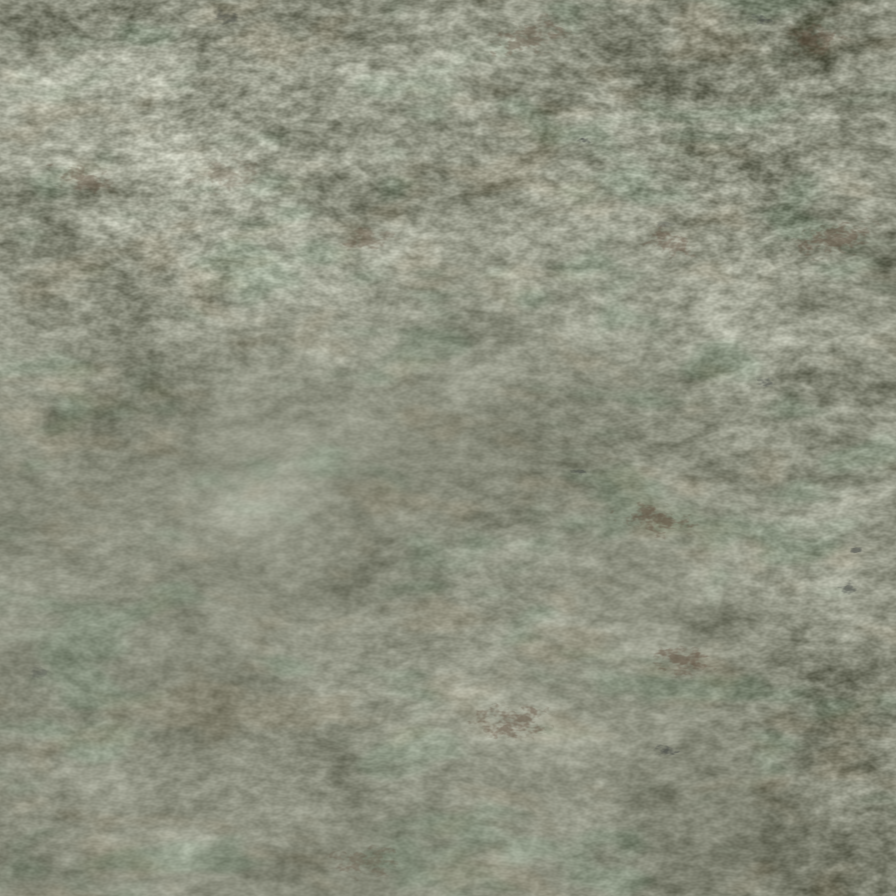
Give the GLSL for this texture, as a WebGL 1 fragment shader.

```glsl
precision highp float;

uniform vec2 u_resolution;

const vec3 STONE = vec3(0.566, 0.575, 0.513);
const vec3 MOSS_TINT = vec3(-0.022, 0.006, -0.004);
const vec3 EARTH_TINT = vec3(0.012, -0.003, -0.012);
const vec3 RUST = vec3(0.36, 0.28, 0.22);
const vec3 SOOT = vec3(0.27, 0.28, 0.27);

float hash(vec2 p) {
  vec3 q = fract(vec3(p.xyx) * 0.1031);
  q += dot(q, q.yzx + 33.33);
  return fract((q.x + q.y) * q.z);
}

vec2 gradient(vec2 cell) {
  float angle = 6.2832 * hash(cell);
  return vec2(cos(angle), sin(angle));
}

float gradientNoise(vec2 p) {
  vec2 i = floor(p);
  vec2 f = p - i;
  vec2 w = f * f * f * (f * (f * 6.0 - 15.0) + 10.0);
  vec2 e = vec2(1.0, 0.0);
  float a = dot(gradient(i), f);
  float b = dot(gradient(i + e.xy), f - e.xy);
  float c = dot(gradient(i + e.yx), f - e.yx);
  float d = dot(gradient(i + e.xx), f - e.xx);
  return mix(mix(a, b, w.x), mix(c, d, w.x), w.y);
}

float fbm(vec2 p, float gain) {
  mat2 turn = mat2(0.995, 0.1, -0.1, 0.995);
  float sum = 0.0;
  float amplitude = 1.0;
  for (int k = 0; k < 3; k++) {
    sum += amplitude * gradientNoise(p);
    p = turn * p * 2.03 + 17.3;
    amplitude *= gain;
  }
  return sum;
}

// Sparse ragged ellipses, one candidate in each grid cell
float flecks(vec2 p, vec2 cells, float radius, float density, float seed) {
  vec2 q = p * cells;
  vec2 cell = floor(q) + seed;
  vec2 jitter = vec2(hash(cell + 3.1), hash(cell + 8.7));
  vec2 offset = fract(q) - mix(vec2(0.4), vec2(0.6), jitter);
  offset.y -= offset.x * (hash(cell + 5.9) - 0.5);
  float size = radius * mix(0.5, 1.0, hash(cell + 12.4));
  float ragged = 1.1 * fbm(p * vec2(55.0, 90.0) + seed, 0.7);
  float fade = 1.0 - smoothstep(0.3, 0.4, length(offset));
  float body = 1.0 - smoothstep(0.0, 1.1, length(offset) / size + ragged);
  float strength = mix(0.4, 1.0, hash(cell + 21.6));
  return body * fade * strength * step(hash(cell), density);
}

// Calm at the lower left, rough along the top and right
float roughness(vec2 uv) {
  float edge = max(smoothstep(0.45, 0.8, uv.y), 0.65 * smoothstep(0.45, 1.0, uv.x));
  return clamp(0.55 + 0.6 * edge + 0.3 * gradientNoise(uv * 3.0 + 41.0), 0.45, 1.3);
}

float surfaceTone(vec2 uv, float rough) {
  float clouds = fbm(uv * vec2(2.8, 5.0) + 5.0, 0.65);
  float blotches = fbm(uv * vec2(11.0, 20.0) + 23.0, 0.7);
  float grain = fbm(uv * vec2(46.0, 82.0) + 61.0, 0.8);
  float shade = fbm(uv * vec2(6.0, 12.0) + 131.0, 0.75);
  float light = 0.05 * smoothstep(0.05, 0.75, uv.y) - 0.025;
  light -= 0.035 * smoothstep(0.85, 1.0, uv.y);
  light -= rough * 0.075 * smoothstep(0.15, 0.6, shade);
  return light + 0.12 * clouds + rough * (0.11 * blotches + 0.125 * grain);
}

void main() {
  vec2 uv = gl_FragCoord.xy / u_resolution;
  vec2 drift = vec2(gradientNoise(uv * 5.0 + 2.0), gradientNoise(uv * 5.0 + 9.0));
  vec2 p = uv + 0.008 * drift;
  float rough = roughness(uv);

  // Weathered stone with fine horizontal grain
  vec3 color = STONE + surfaceTone(p, rough);

  // Faint moss and earth stains
  float moss = smoothstep(0.1, 0.65, fbm(p * vec2(5.0, 11.0) + 77.0, 0.75));
  float earth = smoothstep(0.1, 0.65, fbm(p * vec2(6.0, 12.0) + 103.0, 0.75));
  color += moss * MOSS_TINT + earth * EARTH_TINT;

  // Rust patches and small dark flecks
  float rust = flecks(p, vec2(6.0, 13.0), 0.28, 0.08, 11.0);
  float soot = flecks(p, vec2(10.0, 22.0), 0.16, 0.04, 37.0);
  color = mix(color, RUST, 0.55 * rust);
  color = mix(color, SOOT, 0.7 * soot);

  gl_FragColor = vec4(clamp(color, 0.0, 1.0), 1.0);
}
```
